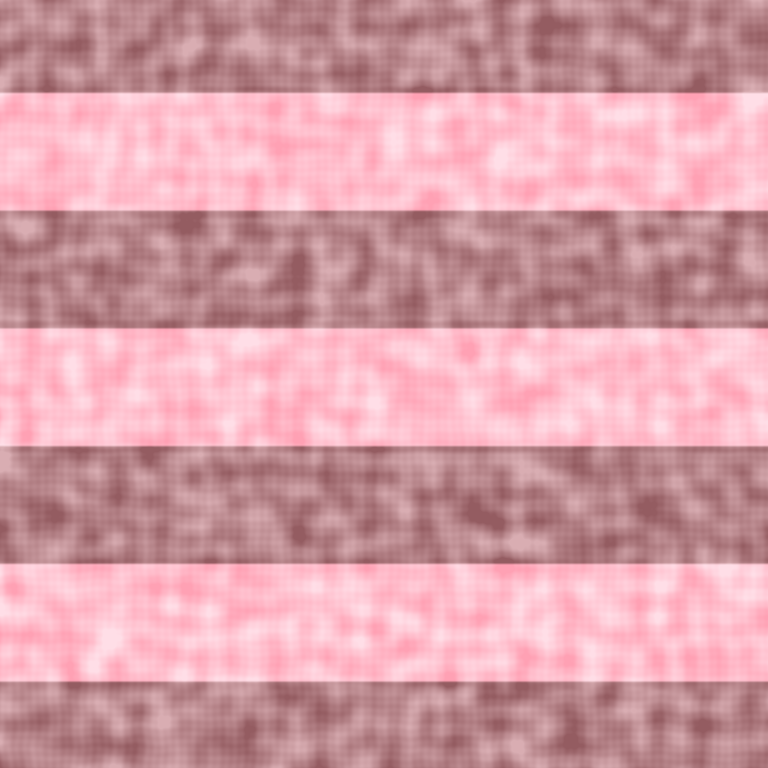
This pattern is drawn by a WebGL 1 fragment shader. Its source:

```glsl
precision highp float;

uniform vec2 u_resolution;

#define STRIPE_PERIOD 0.3066
#define STRIPE_START 0.1125
#define EDGE_SOFTNESS 0.002
#define STREAK_FREQ vec2(34.0, 13.0)
#define SLUB_FREQ 31.0
#define STREAK_GAIN 0.6
#define SLUB_GAIN 0.5
#define RIB_COUNT 96.0
#define RIB_GAIN 0.035
#define SEAM_WIDTH 0.008
#define SEAM_SHADE 0.24

const float TAU = 6.28318;

float hash(vec2 p) {
  vec3 q = fract(p.xyx * vec3(0.1031, 0.1030, 0.0973));
  q += dot(q, q.yzx + 33.33);
  return fract((q.x + q.y) * q.z);
}

// Contribution of one lattice corner with a random unit gradient
float corner(vec2 cell, vec2 offset) {
  float angle = TAU * hash(cell);
  return dot(vec2(cos(angle), sin(angle)), offset);
}

float gradientNoise(vec2 p) {
  vec2 i = floor(p);
  vec2 f = p - i;
  vec2 u = f * f * f * (f * (f * 6.0 - 15.0) + 10.0);
  vec2 e = vec2(1.0, 0.0);
  float low = mix(corner(i, f), corner(i + e.xy, f - e.xy), u.x);
  float high = mix(corner(i + e.yx, f - e.yx), corner(i + e.xx, f - e.xx), u.x);
  return mix(low, high, u.y);
}

// Crossed warp and weft streaks, irregular slubs and fine ribs
float weave(vec2 p) {
  float warp = gradientNoise(p * STREAK_FREQ + 17.3);
  float weft = gradientNoise(p * STREAK_FREQ.yx + 71.6);
  float slub = gradientNoise(p * SLUB_FREQ + 133.4);
  vec2 ribs = sin(TAU * RIB_COUNT * p + 2.0 * vec2(weft, warp));
  return 0.5 + STREAK_GAIN * (warp + weft) + SLUB_GAIN * slub
       + RIB_GAIN * (ribs.x + ribs.y);
}

// Signed distance to the pale stripes, negative inside
float stripeDistance(float y) {
  float phase = fract((y - STRIPE_START) / STRIPE_PERIOD);
  return (abs(fract(phase + 0.25) - 0.5) - 0.25) * STRIPE_PERIOD;
}

void main() {
  vec2 uv = gl_FragCoord.xy / u_resolution;
  float softness = max(EDGE_SOFTNESS, 0.75 / u_resolution.y);
  float dist = stripeDistance(uv.y);
  float thread = weave(uv);

  // Shaded seam just inside the dark stripes, broken up along its length
  float seam = 1.0 - smoothstep(0.0, SEAM_WIDTH, abs(dist - 0.6 * SEAM_WIDTH));
  float seamWear = 0.7 + gradientNoise(uv * vec2(7.0, 10.0) + 5.2);
  float darkThread = clamp(thread - SEAM_SHADE * seam * seamWear, 0.0, 1.0);
  float paleThread = clamp(thread, 0.0, 1.0);

  vec3 mauve = mix(vec3(0.58, 0.36, 0.38), vec3(0.85, 0.68, 0.70), darkThread);
  vec3 pink = mix(vec3(1.0, 0.63, 0.705), vec3(1.0, 0.87, 0.905), paleThread);

  float paleMask = 1.0 - smoothstep(-softness, softness, dist);
  gl_FragColor = vec4(mix(mauve, pink, paleMask), 1.0);
}
```
